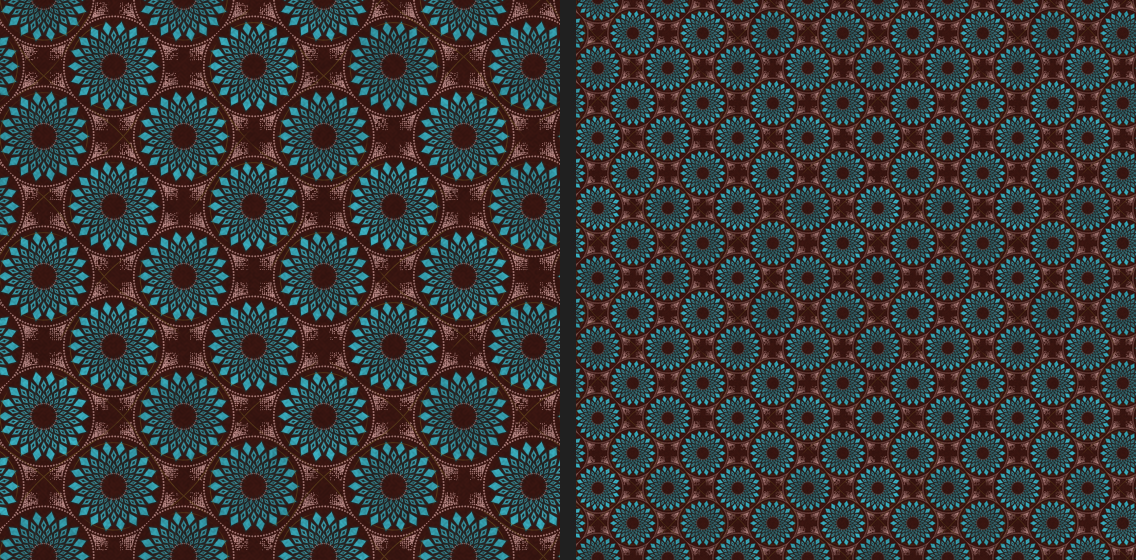
Left, the tile; right, the same tile 2 across and 2 down.
Give the GLSL for this pattern, as a WebGL 2 fragment shader.

```glsl
#version 300 es
precision highp float;

uniform vec2 u_resolution;
out vec4 outColor;

const float TAU = 6.2831853;
const float REPEATS = 4.0;
const float PETALS = 18.0;
const float ARC_RADIUS = 0.357;

const vec3 GROUND = vec3(0.215, 0.08, 0.062);
const vec3 SHADE = vec3(0.13, 0.16, 0.16);
const vec3 TEAL = vec3(0.21, 0.62, 0.68);
const vec3 DULL_TEAL = vec3(0.22, 0.50, 0.54);
const vec3 PINK = vec3(0.70, 0.52, 0.51);
const vec3 OLIVE = vec3(0.43, 0.34, 0.12);

float hash(vec2 p) {
  return fract(sin(dot(p, vec2(12.9898, 78.233))) * 43758.5453);
}

// Value noise that wraps after a whole number of cells
float wrapNoise(vec2 p, float period) {
  vec2 cell = floor(p);
  vec2 f = fract(p);
  f = f * f * (3.0 - 2.0 * f);
  vec2 lo = mod(cell, period);
  vec2 hi = mod(cell + 1.0, period);
  return mix(mix(hash(lo), hash(vec2(hi.x, lo.y)), f.x),
             mix(hash(vec2(lo.x, hi.y)), hash(hi), f.x), f.y);
}

float fill(float d, float px) {
  return clamp(0.5 - d / px, 0.0, 1.0);
}

vec2 nearer(vec2 a, vec2 b) {
  return dot(a, a) < dot(b, b) ? a : b;
}

// Folds the plane into one sector lying along +x
vec2 foldSector(vec2 p, float count, float phase) {
  float turn = atan(p.y, p.x) / TAU * count + phase;
  float angle = (fract(turn + 0.5) - 0.5) * TAU / count;
  return length(p) * vec2(cos(angle), sin(angle));
}

float diamond(vec2 p, vec2 halfSize) {
  vec2 a = abs(p) / halfSize;
  return (a.x + a.y - 1.0) * halfSize.x * halfSize.y / length(halfSize);
}

float dotRing(vec2 p, float count, float radius, float dotRadius) {
  return length(foldSector(p, count, 0.5) - vec2(radius, 0.0)) - dotRadius;
}

// Staggered rings of petals: solid outside, hollow further in
vec3 drawMedallion(vec3 color, vec2 p, float tone, float px) {
  float radius = 0.277;
  for (int i = 0; i < 5; i++) {
    bool outer = i == 0;
    vec2 size = outer ? vec2(0.046, 0.031) : radius * vec2(0.165, 0.09);
    vec2 local = foldSector(p, PETALS, 0.5 * float(i)) - vec2(radius, 0.0);
    local.x *= local.x < 0.0 ? 0.85 : 1.0;
    float d = diamond(local, size);
    color = mix(color, SHADE, 0.9 * (1.0 - smoothstep(0.0, 0.015, d)));
    float body = outer ? d : max(d, -d - 0.047 * radius);
    vec3 ink = mix(TEAL, DULL_TEAL, outer ? 0.0 : 0.4 + 0.1 * float(i));
    color = mix(color, ink * tone, fill(body, px));
    radius *= 0.8;
  }
  return mix(color, PINK * 0.85, 0.75 * fill(dotRing(p, 40.0, 0.092, 0.0045), px));
}

// Four speckled patches, denser towards their outer corners
float stipple(vec2 p, vec2 local, float arcDistance, float px) {
  const float GRID = 72.0;
  vec2 g = p * GRID;
  vec2 cell = mod(floor(g), GRID * REPEATS);
  vec2 jitter = vec2(hash(cell), hash(cell + 31.7)) - 0.5;
  float density = smoothstep(0.06, 0.21, length(local));
  float size = mix(0.24, 0.62, density);
  float speck = fill((length(fract(g) - 0.5 - 0.45 * jitter) - size) / GRID, px);
  speck *= step(hash(cell + 7.3), 0.6 + 0.5 * density);
  vec2 a = abs(local);
  float patchEdge = max(0.04 - min(a.x, a.y), ARC_RADIUS + 0.017 - arcDistance);
  return speck * fill(patchEdge, px) * mix(0.7, 1.0, density);
}

// Fine wandering threads along both diagonals and around the medallions
float threads(vec2 q, float arcDistance, float px) {
  float u = q.x + q.y;
  float v = q.x - q.y;
  float rising = abs(fract(v + 0.07 * sin(TAU * u * 0.5)) - 0.5);
  float falling = abs(fract(u + 0.07 * sin(TAU * v * 0.5)) - 0.5);
  float d = min(min(rising, falling) * 0.707, abs(arcDistance - 0.312));
  float worn = smoothstep(0.35, 0.65, wrapNoise(q * 4.0, 4.0 * REPEATS));
  return fill(d - 0.003, px) * worn;
}

void main() {
  vec2 uv = gl_FragCoord.xy / u_resolution;
  vec2 q = uv * REPEATS - vec2(0.3125, 0.026);
  float px = REPEATS / min(u_resolution.x, u_resolution.y);

  // Medallions and the concave squares between them
  vec2 medal = nearer(fract(q + 0.5) - 0.5, fract(q) - 0.5);
  vec2 square = nearer(fract(q + vec2(0.0, 0.5)) - 0.5, fract(q + vec2(0.5, 0.0)) - 0.5);
  float arcDistance = length(medal);
  vec2 id = mod(floor((q - medal) * 2.0 + 0.5), 2.0 * REPEATS);
  float tone = 0.95 + 0.1 * hash(id);

  vec3 color = drawMedallion(GROUND, medal, tone, px);
  color = mix(color, PINK, 0.85 * fill(dotRing(medal, 108.0, ARC_RADIUS, 0.0065), px));
  color = mix(color, PINK, stipple(q, square, arcDistance, px));
  color = mix(color, OLIVE, 0.6 * threads(q, arcDistance, px));

  // Woven grain and gentle wear
  vec2 weave = sin(uv * TAU * 128.0);
  float grain = wrapNoise(uv * 256.0, 256.0) - 0.5;
  float wear = wrapNoise(uv * 24.0, 24.0) - 0.5;
  color *= 1.0 + 0.04 * weave.x * weave.y + 0.16 * grain + 0.08 * wear;
  outColor = vec4(color, 1.0);
}
```
